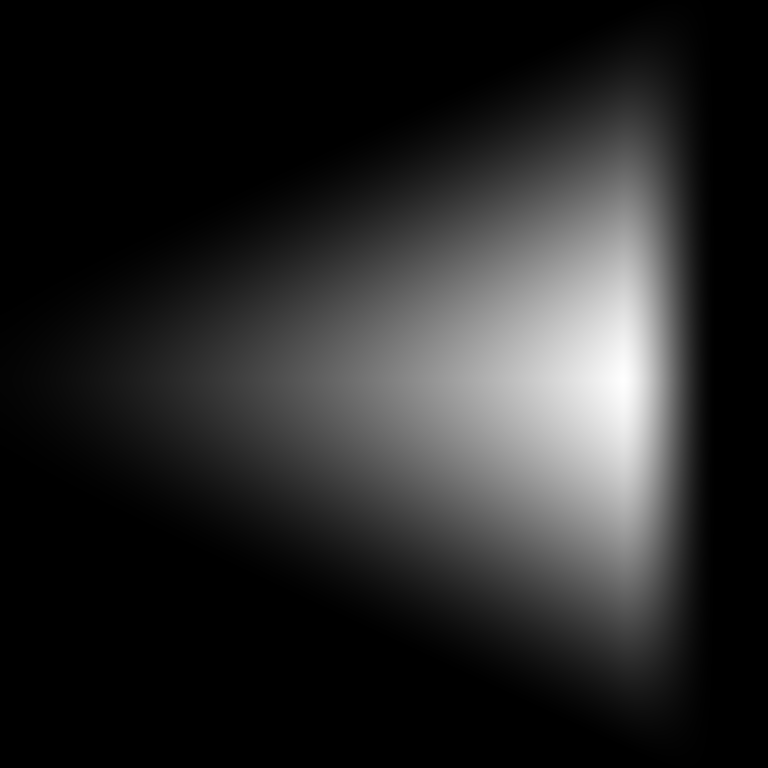
Write a three.js fragment shader that draws this background.

```glsl
varying vec2 vUv;

// Brightness along the axis: slow rise from the left, quick fall at the right
float axisGlow(float x) {
  float rise = 0.015 + 0.985 * pow(clamp(x / 0.812, 0.0, 1.0), 1.5);
  float fall = 1.0 - smoothstep(0.808, 0.933, x);
  return rise * fall;
}

// Soft falloff across a beam that widens to the right
float beamProfile(vec2 p) {
  float halfWidth = 0.105 + 0.46 * p.x;
  float inside = clamp(1.0 - abs(p.y - 0.505) / halfWidth, 0.0, 1.0);
  return mix(inside, smoothstep(0.0, 1.0, inside), 0.7);
}

void main() {
  float light = axisGlow(vUv.x) * beamProfile(vUv);
  gl_FragColor = vec4(vec3(light), 1.0);
}
```
